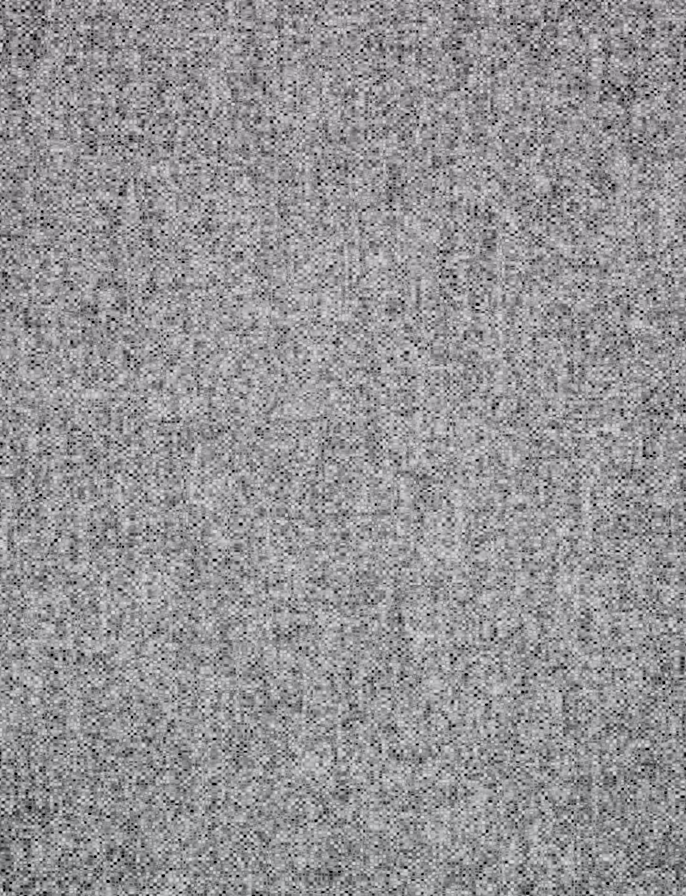
Reproduce this texture procedurally as a WebGL 1 fragment shader.

```glsl
precision highp float;
// Grey melange cloth: a very fine plain weave whose warp and weft floats show
// as soft, staggered light and dark grains. Tones run along the threads, with
// fibre fuzz, bright slubs and soft lighting, averaged inside each pixel.

uniform vec2 u_resolution;

const vec2 THREADS = vec2(238.0, 272.0); // warp and weft per canvas height
const float WANDER = 1.1;           // uneven thread spacing, in threads
const float BASE_TONE = 0.582;
const float FLOAT_BUMP = 0.54;      // contrast of single rounded floats
const float GRAIN = 0.36;           // tone spread along the yarns
const float GRAIN_STRETCH = 0.8;    // below 1, grains lengthen along the yarn
const float FUZZ = 0.20;            // tone of single fibres
const float FUZZ_SCALE = 1.6;       // fibre cells per thread
const float STAGGER = 0.11;         // light warp floats, dark weft floats
const float WARP_STREAK = 0.13;
const float WEFT_STREAK = 0.08;
const float SLUB = 0.09;            // sparse bright warp threads
const float BAND = 0.035;           // broad unevenness along the threads
const float HIGHLIGHT_SOFTNESS = 0.9;
const float TONE_VARIANCE = 0.013;  // keeps the mean while softening
const float LIGHT_CENTRE = 0.03;
const float LIGHT_FALLOFF = 0.18;
const vec3 TINT_BOTTOM = vec3(-0.003, 0.0, 0.006);
const vec3 TINT_TOP = vec3(0.006, -0.007, 0.007);
const float PI = 3.14159;
const int SAMPLES = 3;              // samples per pixel side

float hash(vec2 p) {
  vec3 q = fract(p.xyx * 0.1031);
  q += dot(q, q.yzx + 33.33);
  return fract((q.x + q.y) * q.z);
}

float noise(vec2 p) {
  vec2 cell = floor(p);
  vec2 f = fract(p);
  f = f * f * (3.0 - 2.0 * f);
  float low = mix(hash(cell), hash(cell + vec2(1.0, 0.0)), f.x);
  float high = mix(hash(cell + vec2(0.0, 1.0)), hash(cell + 1.0), f.x);
  return mix(low, high, f.y);
}

// Noise around zero
float vary(vec2 p) {
  return noise(p) - 0.5;
}

// Grey deviation of the cloth at p, measured in canvas heights
float weave(vec2 p) {
  // Spacing varies quickly across the threads, slowly along them
  vec2 wander = vec2(vary(p * vec2(85.0, 26.0)),
                     vary(p * vec2(26.0, 85.0) + 71.0));
  vec2 q = p * THREADS + WANDER * wander;

  // Floats are centred on whole numbers and alternate like a chequer
  float chequer = cos(PI * q.x) * cos(PI * q.y);
  float warpOnTop = smoothstep(-0.35, 0.35, chequer);
  float floatTone = hash(floor(q + 0.5) + 23.0) - 0.5;

  float warpTone = vary(q * vec2(1.0, GRAIN_STRETCH) + 19.0);
  float weftTone = vary(q * vec2(GRAIN_STRETCH, 1.0) + 431.0);

  float tone = GRAIN * mix(weftTone, warpTone, warpOnTop);
  tone += FLOAT_BUMP * floatTone * abs(chequer);
  tone += FUZZ * vary(q * FUZZ_SCALE + 157.0);
  tone += STAGGER * chequer;

  // Streaks along single threads
  tone += WARP_STREAK * vary(vec2(q.x + 301.0, p.y * 20.0));
  tone += WEFT_STREAK * vary(vec2(p.x * 22.0, q.y + 507.0));
  float slub = noise(vec2(q.x * 0.8 + 811.0, p.y * 9.0));
  return tone + SLUB * smoothstep(0.8, 1.0, slub);
}

// Slow tone changes that run along the two thread directions
float bands(vec2 p) {
  float vertical = vary(p * vec2(62.0, 7.0) + 13.0);
  float horizontal = vary(p * vec2(6.0, 58.0) + 47.0);
  float share = smoothstep(0.0, 0.6, p.y);
  return BAND * mix(horizontal, vertical, 0.35 + 0.5 * share);
}

void main() {
  vec2 uv = gl_FragCoord.xy / u_resolution;
  vec2 p = gl_FragCoord.xy / u_resolution.y;

  // Average several samples so the fine threads stay smooth
  float tone = 0.0;
  for (int j = 0; j < SAMPLES; j++) {
    for (int i = 0; i < SAMPLES; i++) {
      vec2 offset = (vec2(float(i), float(j)) + 0.5) / float(SAMPLES) - 0.5;
      tone += weave(p + offset / u_resolution.y);
    }
  }
  tone /= float(SAMPLES * SAMPLES);

  // Uneven cloth, lighter centre, darker corners
  vec2 fromCentre = uv - 0.5;
  tone += bands(p);
  tone += LIGHT_CENTRE - LIGHT_FALLOFF * dot(fromCentre, fromCentre);

  // Hold back the highlights, deepen the gaps
  tone -= HIGHLIGHT_SOFTNESS * (tone * tone - TONE_VARIANCE);

  vec3 colour = vec3(BASE_TONE + tone) + mix(TINT_BOTTOM, TINT_TOP, uv.y);
  gl_FragColor = vec4(clamp(colour, 0.0, 1.0), 1.0);
}
```
